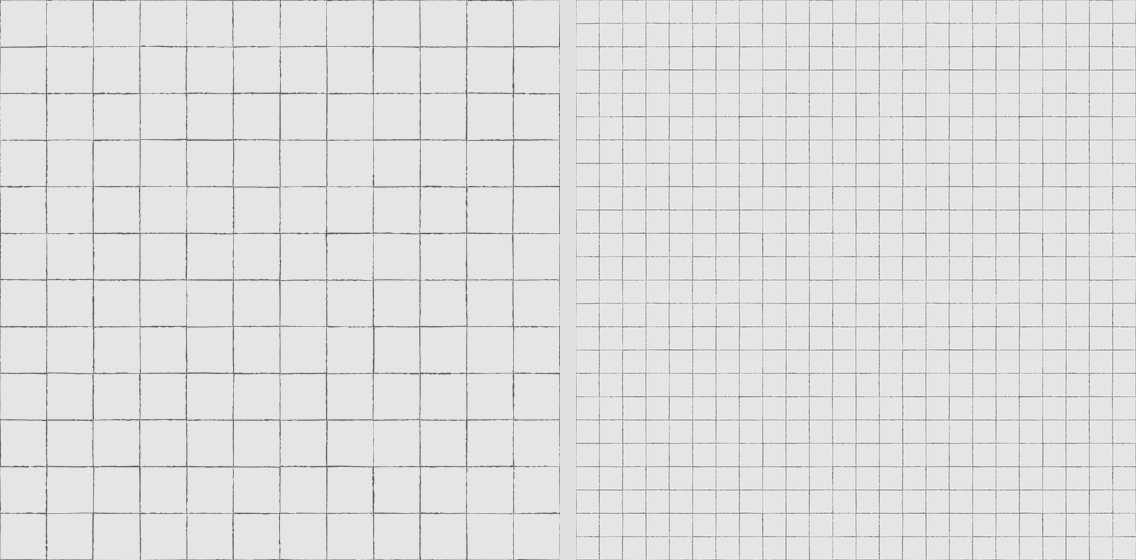
Left: one tile. Right: repeated 2 by 2.
A three.js fragment shader for this pattern:

```glsl
// Pale square tiles, 12 by 12, parted by thin, dark, hand-drawn joints.
varying vec2 vUv;

const float TILES = 12.0;                  // repeats across and up
const vec3 TILE_COLOR = vec3(0.897);
const vec3 JOINT_COLOR = vec3(0.34);

// Lengths below are fractions of one tile.
const float HALF_WIDTH = 0.0092;           // mean half width of a joint
const float TAPER = 0.0068;                // how far each side may lean
const float DRIFT = 0.0075;                // how far a joint strays from the grid
const float ROUGHNESS = 0.0100;            // height of the ragged nicks
const float MIN_HALF_WIDTH = 0.0025;
const float NICKS = 22.0;                  // ragged steps per tile
const float WAVES = 3.0;                   // slow waves per tile
const float FILTER_PIXELS = 1.25;          // width of the smoothing filter

float hash(vec3 p) {
  p = fract(p * vec3(0.1031, 0.1130, 0.0973));
  p += dot(p, p.yzx + 33.33);
  return fract((p.x + p.y) * p.z);
}

float signedHash(vec3 p) {
  return 2.0 * hash(p) - 1.0;
}

// Signed value noise along one line; it wraps after TILES units.
float wrapNoise(float along, float steps, float line, float seed) {
  float x = along * steps;
  float i = floor(x);
  float period = steps * TILES;
  float a = signedHash(vec3(mod(i, period), line, seed));
  float b = signedHash(vec3(mod(i + 1.0, period), line, seed));
  return mix(a, b, smoothstep(0.0, 1.0, x - i));
}

// A straight lean between two random offsets at the ends of a tile side.
float lean(float along, float line, float seed) {
  float side = mod(floor(along), TILES);
  float a = signedHash(vec3(side, line, seed));
  float b = signedHash(vec3(side, line, seed + 1.0));
  return mix(a, b, fract(along));
}

// Distance from a joint's centre to one of its sides.
float sideReach(float along, float line, float seed) {
  float patches = smoothstep(-0.1, 0.7, wrapNoise(along, WAVES, line, seed + 2.0));
  float nicks = wrapNoise(along, NICKS, line, seed + 3.0);
  float reach = HALF_WIDTH + TAPER * lean(along, line, seed)
              + ROUGHNESS * nicks * mix(0.2, 1.0, patches);
  return max(reach, MIN_HALF_WIDTH);
}

// Share of the filter covered by the nearest joint.
float joint(float across, float along, float seed, float blur) {
  float nearest = floor(across + 0.5);
  float line = mod(nearest, TILES);
  float d = across - nearest;
  d -= DRIFT * (0.7 * lean(along, line, seed)
              + 0.5 * wrapNoise(along, WAVES, line, seed + 2.0));
  float low = -sideReach(along, line, seed + 10.0);
  float high = sideReach(along, line, seed + 20.0);
  float overlap = min(d + 0.5 * blur, high) - max(d - 0.5 * blur, low);
  return clamp(overlap / blur, 0.0, 1.0);
}

void main() {
  vec2 grid = vUv * TILES;
  vec2 blur = max(fwidth(grid) * FILTER_PIXELS, vec2(0.0001));

  float upright = joint(grid.x, grid.y, 5.0, blur.x);
  float level = joint(grid.y, grid.x, 47.0, blur.y);

  gl_FragColor = vec4(mix(TILE_COLOR, JOINT_COLOR, max(upright, level)), 1.0);
}
```
